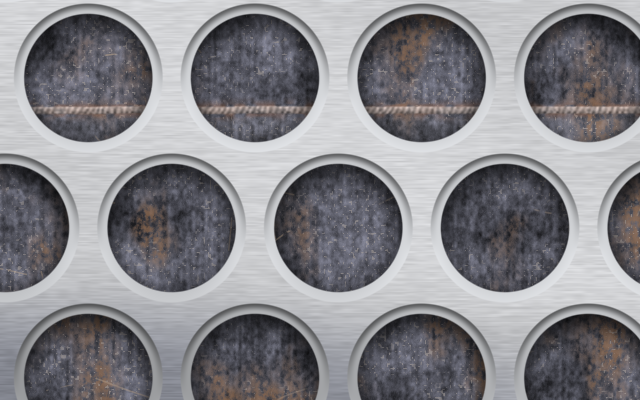
Reproduce this pattern procedurally as a Shadertoy shader.

```glsl
const vec2 SPACING = vec2(0.4167, 0.375);
const vec2 FIRST_HOLE = vec2(0.2208, 0.1950);
const float HOLE_RADIUS = 0.1604;
const float RIM_RADIUS = 0.1860;

float hash(vec2 p) {
    vec3 q = fract(vec3(p.xyx) * 0.1031);
    q += dot(q, q.yzx + 33.33);
    return fract((q.x + q.y) * q.z);
}

float noise(vec2 p) {
    vec2 i = floor(p), f = fract(p);
    f = f * f * (3.0 - 2.0 * f);
    return mix(mix(hash(i), hash(i + vec2(1, 0)), f.x),
               mix(hash(i + vec2(0, 1)), hash(i + vec2(1, 1)), f.x), f.y);
}

float fbm(vec2 p) {
    float sum = 0.0, amp = 0.5;
    for (int i = 0; i < 5; i++) {
        sum += amp * noise(p);
        p = mat2(1.6, 1.2, -1.2, 1.6) * p + 7.3;
        amp *= 0.5;
    }
    return sum;
}

float segment(vec2 p, vec2 a, vec2 dir) {
    vec2 q = p - a;
    return length(q - dir * clamp(dot(q, dir) / dot(dir, dir), 0.0, 1.0));
}

// Offset from the nearest hole of the staggered lattice
vec2 holeOffset(vec2 p) {
    vec2 q = (p - FIRST_HOLE) / SPACING;
    float row = round(q.y);
    float x = q.x - 0.5 * mod(row, 2.0);
    return vec2(x - round(x), q.y - row) * SPACING;
}

float scratches(vec2 p, float px) {
    float mark = 0.0;
    for (int i = 0; i < 36; i++) {
        float k = float(i);
        vec2 start = vec2(hash(vec2(k, 1.7)) * 1.6, hash(vec2(k, 5.3)));
        float angle = 6.283 * hash(vec2(k, 9.1));
        vec2 dir = vec2(cos(angle), sin(angle)) * mix(0.03, 0.16, hash(vec2(k, 3.9)));
        vec2 bent = p + 0.008 * vec2(noise(p * 14.0 + k), noise(p * 14.0 - k));
        float d = segment(bent, start, dir);
        mark = max(mark, (1.0 - smoothstep(0.0004, 0.0010 + px, d)) * hash(vec2(k, 2.2)));
    }
    return mark * smoothstep(0.25, 0.6, noise(p * 70.0));
}

// Worn dark steel with rust, vertical streaks and pale specks
vec3 wornSteel(vec2 p, float px) {
    float cloud = fbm(p * 9.0);
    float grain = fbm(p * vec2(95.0, 75.0));
    float streak = noise(p * vec2(130.0, 7.0)) - 0.5;
    float tone = 0.31 + 0.34 * (cloud - 0.48) + 0.32 * (grain - 0.48) + 0.10 * streak;
    vec3 col = max(tone, 0.1) * vec3(0.97, 0.98, 1.10);

    float bias = 0.16 * smoothstep(0.7, 1.0, p.y) + 0.08 * smoothstep(1.3, 1.6, p.x);
    float rust = smoothstep(0.55, 0.82, fbm(p * vec2(8.0, 5.0) + 21.0) + bias);
    rust *= smoothstep(0.25, 0.65, grain);
    col = mix(col, vec3(0.50, 0.35, 0.23), 0.65 * rust);

    float speck = smoothstep(0.74, 0.92, noise(p * 190.0)) * smoothstep(0.36, 0.62, cloud);
    col = mix(col, vec3(0.62, 0.59, 0.57), 0.55 * speck);
    return mix(col, vec3(0.66, 0.58, 0.50), 0.65 * scratches(p, px));
}

// Horizontal weld bead across the top row
vec3 addWeld(vec3 col, vec2 p, float px) {
    float y = p.y - 0.275 - 0.003 * (noise(vec2(p.x * 18.0, 2.0)) - 0.5);
    float halo = exp(-pow(y / 0.017, 2.0)) * smoothstep(0.2, 0.7, noise(p * vec2(40.0, 90.0)));
    col = mix(col, vec3(0.55, 0.38, 0.29), 0.65 * halo);
    float bead = 1.0 - smoothstep(0.008 - px, 0.010 + px, abs(y));
    float ripple = 0.5 + 0.5 * sin(p.x * 420.0 + 170.0 * y + 5.0 * noise(p * 30.0));
    float light = 0.46 - 16.0 * y + 0.16 * ripple + 0.22 * (noise(p * 160.0) - 0.5);
    col = mix(col, light * vec3(1.06, 0.98, 0.95), 0.85 * bead);
    float below = smoothstep(0.285, 0.30, p.y) * (1.0 - smoothstep(0.36, 0.40, p.y));
    return col + 0.05 * below;
}

float plateLight(vec2 p) {
    float fall = smoothstep(0.62, 0.98, p.y - 0.04 * p.x);
    float sheen = 0.025 * sin(p.x * 3.0 - p.y * 5.0 + 1.0);
    return 0.81 + sheen - fall * mix(0.31, 0.13, clamp(p.x / 1.6, 0.0, 1.0));
}

vec3 brushedPlate(vec2 p, float light) {
    float brush = 0.5 * noise(p * vec2(14.0, 310.0)) + 0.5 * noise(p * vec2(38.0, 230.0) + 9.0);
    float tone = light + 0.11 * (brush - 0.5);
    return tone * mix(vec3(0.96, 0.98, 1.05), vec3(0.995, 1.0, 1.012), smoothstep(0.5, 0.8, light));
}

// Recessed rim: shaded under its upper edge, bright along the bottom
vec3 rimColor(float r, float up, float light) {
    float t = clamp((r - HOLE_RADIUS) / (RIM_RADIUS - HOLE_RADIUS), 0.0, 1.0);
    float upper = mix(0.76, 0.36, smoothstep(0.15, 1.0, t));
    float lower = mix(0.82, 0.87, t);
    float tone = mix(lower, upper, smoothstep(-0.45, 0.85, up));
    return tone * mix(1.0, light / 0.81, 0.75) * vec3(0.99, 1.0, 1.015);
}

void mainImage(out vec4 fragColor, in vec2 fragCoord) {
    float px = 1.0 / iResolution.y;
    vec2 p = vec2(fragCoord.x, iResolution.y - fragCoord.y) * px;
    vec2 d = holeOffset(p);
    float r = length(d);
    float light = plateLight(p);

    vec3 col = brushedPlate(p, light);
    vec3 rim = rimColor(r, -d.y / max(r, 0.001), light);
    col = mix(col, rim, 1.0 - smoothstep(-px, px, r - RIM_RADIUS));

    // Steel behind the hole, shadowed by its upper edge
    vec3 steel = addWeld(wornSteel(p, px), p, px);
    float depth = HOLE_RADIUS - length(d - vec2(0.0, 0.018));
    steel *= mix(0.38, 1.08, smoothstep(-0.025, 0.055, depth));
    col = mix(col, steel, 1.0 - smoothstep(-px, px, r - HOLE_RADIUS));
    fragColor = vec4(clamp(col, 0.0, 1.0), 1.0);
}
```
